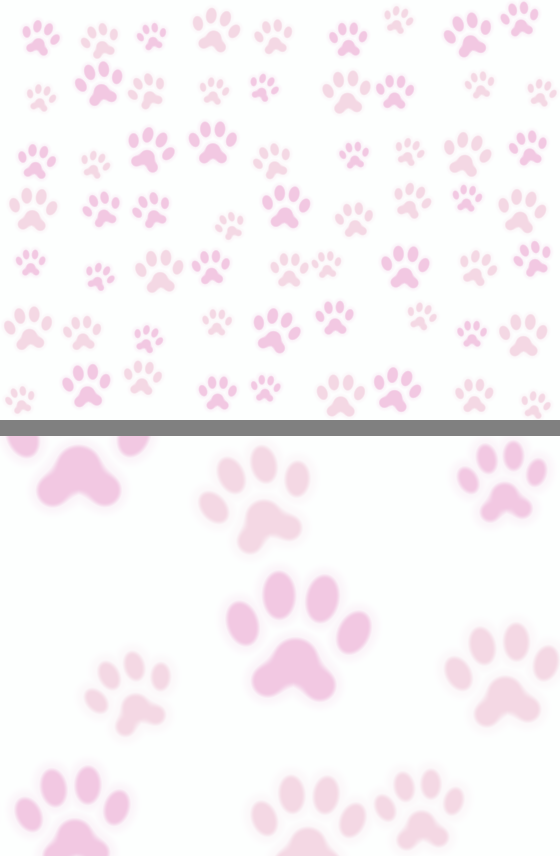
Top: the whole. Bottom: its middle third, enlarged.
Write a Shadertoy shader that draws this pattern.

```glsl
// Scattered pink paw prints on a near-white ground.
// Each cell of a jittered grid holds one paw with its own size, tilt and tint;
// a paw is a distance field of four leaning ellipses and a three-lobed pad.

const vec2  GRID        = vec2(9.0, 7.0);              // paws across and up
const vec3  GROUND      = vec3(0.993, 1.0, 0.998);
const vec3  PALE_PINK   = vec3(0.957, 0.848, 0.894);
const vec3  ORCHID      = vec3(0.948, 0.785, 0.888);
const vec3  PAW_RADII   = vec3(0.0355, 0.0455, 0.0575); // small, medium, large
const float SMALL_SHARE = 0.34;
const float LARGE_SHARE = 0.28;
const float PALE_SHARE  = 0.52;
const float MAX_TILT    = 0.40;                        // radians
const float EXTRA_DRIFT = 0.03;                        // wander past the cell
const float EDGE        = 0.0030;                      // half width of the edge
const float HALO_WIDTH  = 0.0110;
const float HALO_AMOUNT = 0.20;

// Three random values per cell, without sine
vec3 hash3(vec2 cell) {
    vec3 h = fract(cell.xyx * vec3(0.1031, 0.1030, 0.0973) + 0.37);
    h += dot(h, h.yxz + 33.33);
    return fract((h.xxy + h.yzz) * h.zyx);
}

// Turns p so that a shape drawn upright leans clockwise by the angle
vec2 lean(vec2 p, float angle) {
    float c = cos(angle), s = sin(angle);
    return vec2(c * p.x - s * p.y, s * p.x + c * p.y);
}

float ellipse(vec2 p, vec2 radii) {
    float k = length(p / radii);
    return k * (k - 1.0) / max(length(p / (radii * radii)), 1e-4);
}

float smoothUnion(float a, float b, float k) {
    float h = max(k - abs(a - b), 0.0) / k;
    return min(a, b) - 0.25 * k * h * h;
}

// Upright paw about one unit in radius, mirrored about its axis
float paw(vec2 p) {
    p.x = abs(p.x);
    float innerToe = ellipse(lean(p - vec2(0.30, 0.55), 0.10), vec2(0.225, 0.33));
    float outerToe = ellipse(lean(p - vec2(0.77, 0.12), 0.38), vec2(0.215, 0.31));
    float crown = length(p - vec2(0.0, -0.34)) - 0.32;
    float lobe  = length(p - vec2(0.36, -0.64)) - 0.22;
    return min(min(innerToe, outerToe), smoothUnion(crown, lobe, 0.25));
}

void mainImage(out vec4 fragColor, in vec2 fragCoord) {
    vec2 canvas = vec2(iResolution.x / iResolution.y, 1.0);
    vec2 p = fragCoord / iResolution.y;
    vec2 cellSize = canvas / GRID;
    vec2 home = floor(p / cellSize);

    float nearest = 1.0;
    vec3 tint = PALE_PINK;

    // Nearest paw among the surrounding cells
    for (int j = -1; j <= 1; j++)
    for (int i = -1; i <= 1; i++) {
        vec2 cell = home + vec2(i, j);
        if (any(lessThan(cell, vec2(0.0))) || any(greaterThanEqual(cell, GRID))) continue;
        vec3 rnd = hash3(cell);

        // Evenly spread sequences keep the shares of size and tint steady
        float sizePick = fract(dot(cell, vec2(0.7549, 0.5698)) + 0.2);
        float tintPick = fract(dot(cell, vec2(0.6180, 0.4142)) + 0.1);
        float radius = sizePick < SMALL_SHARE ? PAW_RADII.x
                     : sizePick < 1.0 - LARGE_SHARE ? PAW_RADII.y : PAW_RADII.z;

        // Small paws wander further; all stay on the canvas
        vec2 drift = 0.5 - radius / cellSize + EXTRA_DRIFT;
        vec2 center = (cell + 0.5 + drift * (2.0 * rnd.xy - 1.0)) * cellSize;
        center = clamp(center, vec2(radius), canvas - radius);

        float tilt = MAX_TILT * (2.0 * rnd.z - 1.0);
        float d = radius * paw(lean(p - center, tilt) / radius);
        if (d < nearest) {
            nearest = d;
            tint = tintPick < PALE_SHARE ? PALE_PINK : ORCHID;
        }
    }

    // Soft edge with a faint halo around it
    float edge = max(EDGE, 0.75 / iResolution.y);
    float body = 1.0 - smoothstep(-edge, edge, nearest);
    float halo = HALO_AMOUNT * (1.0 - smoothstep(0.0, HALO_WIDTH, nearest));
    fragColor = vec4(mix(GROUND, tint, max(body, halo)), 1.0);
}
```
